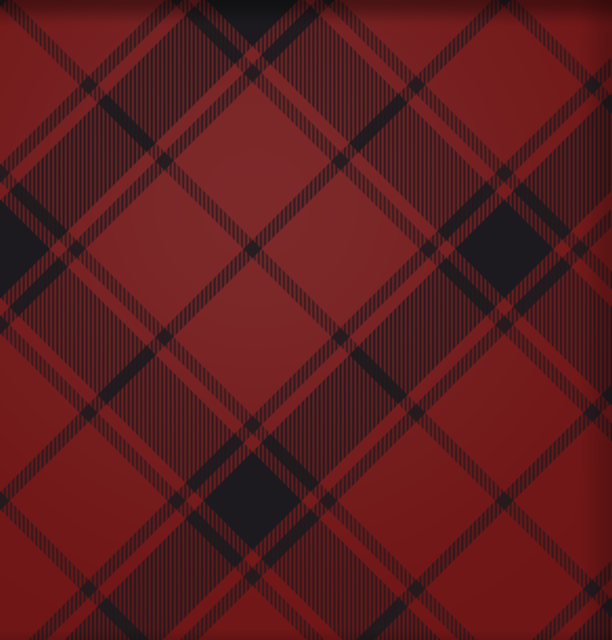
Give the GLSL for this pattern, as a Shadertoy shader.

```glsl
// Diagonal tartan: one wide band and three narrow lines per repeat run both ways.
// The two directions ink opposite phases of a fine vertical hatch, so a single
// stripe looks ribbed and a crossing turns solid. A soft glow lights the cloth.

// Lengths are in canvas heights; stripe sizes are measured along x + y.
const float REPEAT      = 0.787;
const vec2  ORIGIN      = vec2(0.3945, 0.2175);  // centre of one solid diamond
const float BAND_HALF   = 0.0768;
const float LINE_OFFSET = 0.1185;                // line beside the band
const float LINE_HALF   = 0.0143;
const float LINE_INK    = 0.88;
const float RIBS        = 120.0;                 // hatch lines per repeat
const float RIB_LOW     = 0.20;
const float RIB_HIGH    = 0.90;

const vec3  RED_EDGE    = vec3(0.445, 0.088, 0.090);
const vec3  RED_GLOW    = vec3(0.490, 0.160, 0.165);
const vec3  INK         = vec3(0.108, 0.102, 0.118);
const vec2  GLOW_CENTRE = vec2(0.40, 0.68);
const float GLOW_RADIUS = 0.72;

const float TAU = 6.2831853;

// Coverage of a stripe from the distance to its centre line.
float stripe(float dist, float halfWidth, float blur) {
    return 1.0 - smoothstep(-blur, blur, dist - halfWidth);
}

// Ink strength of all stripes in one direction.
float sett(float t, float blur) {
    float d = abs(fract(t / REPEAT + 0.5) - 0.5) * REPEAT;
    float band = stripe(d, BAND_HALF, blur);
    float side = stripe(abs(d - LINE_OFFSET), LINE_HALF, blur);
    float middle = stripe(0.5 * REPEAT - d, LINE_HALF, blur);
    return max(band, LINE_INK * max(side, middle));
}

// Vertical hatch, fading to its mean when too fine to resolve.
float ribs(float x, float pixel) {
    float frequency = RIBS / REPEAT;
    float contrast = 1.0 - smoothstep(0.3, 0.6, frequency * pixel);
    float wave = 0.5 + 0.5 * contrast * cos(TAU * frequency * x);
    return mix(RIB_LOW, RIB_HIGH, wave);
}

// Darkening along the top, right and bottom borders.
float borderShade(vec2 uv, float aspect) {
    float top = mix(0.62, 1.0, smoothstep(0.0, 0.045, 1.0 - uv.y));
    float right = mix(0.80, 1.0, smoothstep(0.0, 0.060, aspect - uv.x));
    float bottom = mix(0.88, 1.0, smoothstep(0.0, 0.020, uv.y));
    return top * right * bottom;
}

void mainImage(out vec4 fragColor, in vec2 fragCoord) {
    float pixel = 1.0 / iResolution.y;
    vec2 uv = fragCoord * pixel;
    vec2 p = uv - ORIGIN;

    // Both stripe directions share the hatch in complementary parts.
    float rib = ribs(p.x, pixel);
    float rising = sett(p.x - p.y, 1.2 * pixel);
    float falling = sett(p.x + p.y, 1.2 * pixel);
    float ink = rising * rib + falling * (1.0 - rib);

    // Lit cloth, dyed by the stripes.
    float glow = 1.0 - smoothstep(0.0, GLOW_RADIUS, length(uv - GLOW_CENTRE));
    vec3 cloth = mix(RED_EDGE, RED_GLOW, glow);
    vec3 color = mix(cloth, INK, ink);
    color *= borderShade(uv, iResolution.x * pixel);

    fragColor = vec4(color, 1.0);
}
```
